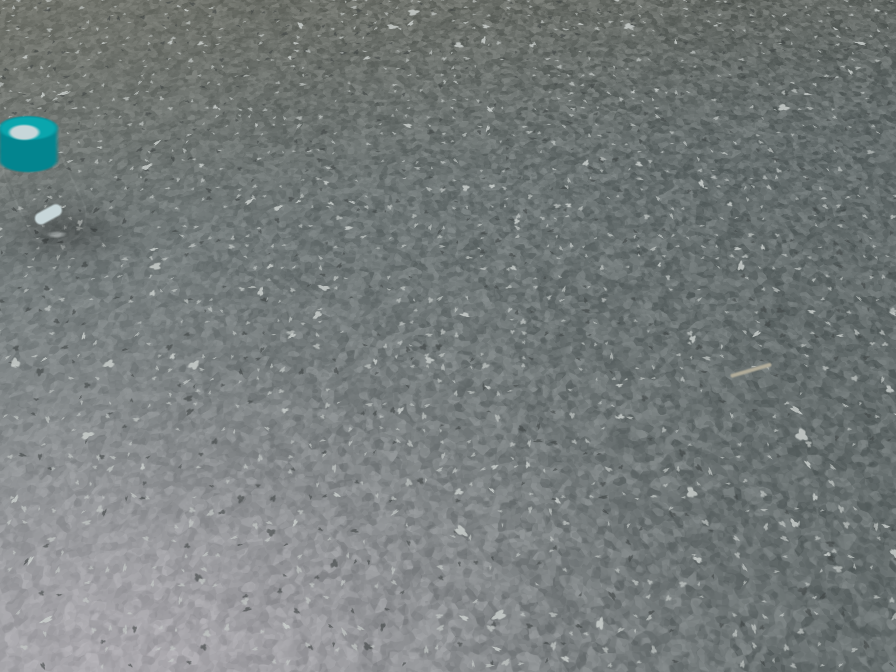
Write a Shadertoy shader that draws this texture.

```glsl
const vec3 SLATE = vec3(0.425, 0.458, 0.458);
const vec3 OLIVE = vec3(0.425, 0.435, 0.405);
const vec3 GLARE = vec3(0.225, 0.185, 0.205);
const vec3 WHITE_CHIP = vec3(0.77, 0.79, 0.78);
const vec3 DARK_CHIP = vec3(0.25, 0.27, 0.27);
const vec3 TEAL = vec3(0.01, 0.52, 0.56);
const vec3 TEAL_LIT = vec3(0.04, 0.65, 0.68);
const vec3 PLASTIC = vec3(0.78, 0.84, 0.85);
const vec3 STRAW = vec3(0.69, 0.67, 0.60);
const float SOFT = 0.0022;

vec3 hash3(vec2 cell, float seed) {
    vec3 q = fract(vec3(cell.xyx + seed * 17.3) * vec3(0.1031, 0.1030, 0.0973));
    q += dot(q, q.yxz + 33.33);
    return fract((q.xxy + q.yzz) * q.zyx);
}

vec2 rotate(vec2 v, float angle) {
    float c = cos(angle), s = sin(angle);
    return vec2(c * v.x + s * v.y, c * v.y - s * v.x);
}

// Blended cellular tone, about -0.5 to 0.5, from stretched chips
float chipTone(vec2 p, float seed) {
    vec2 cell = floor(p);
    float total = 0.0, weightSum = 0.0;
    for (int j = -1; j <= 1; j++) {
        for (int i = -1; i <= 1; i++) {
            vec2 id = cell + vec2(i, j);
            vec3 h = hash3(id, seed);
            vec2 d = rotate(p - id - h.xy, h.z * 43.0) * vec2(0.8, 1.3);
            float weight = exp(-14.0 * dot(d, d));
            total += weight * (hash3(id, seed + 5.0).x - 0.5);
            weightSum += weight;
        }
    }
    return total / (weightSum + 1e-5);
}

// Coverage of sparse angular flecks, at most one per cell
float flecks(vec2 p, float share, float size, float edge, float seed) {
    vec2 id = floor(p);
    vec3 place = hash3(id, seed);
    vec3 form = hash3(id, seed + 9.0);
    vec2 d = rotate(fract(p) - mix(vec2(0.3), vec2(0.7), place.xy), form.x * 6.283);
    d *= vec2(0.8, mix(0.9, 1.9, form.y));
    float angle = atan(d.y, d.x);
    float radius = size * mix(0.45, 1.0, form.z * form.z);
    radius *= 1.0 + 0.22 * cos(3.0 * angle + form.y * 20.0) + 0.12 * cos(5.0 * angle);
    return step(place.z, share) * (1.0 - smoothstep(-edge, edge, length(d) - radius));
}

float segmentDistance(vec2 p, vec2 a, vec2 b) {
    vec2 along = b - a;
    float t = clamp(dot(p - a, along) / dot(along, along), 0.0, 1.0);
    return length(p - a - along * t);
}

float ellipseDistance(vec2 p, vec2 radii) {
    return (length(p / radii) - 1.0) * min(radii.x, radii.y);
}

float cover(float distance) {
    return 1.0 - smoothstep(-SOFT, SOFT, distance);
}

vec3 floorColor(vec2 p) {
    // Perspective makes the chips smaller toward the top
    float depth = 1.0 - 0.35 * p.y;
    vec2 ground = vec2(p.x - 0.667, p.y) / depth + 3.0;
    float edge = 0.0018 / depth;

    // Broad light
    vec3 color = mix(SLATE, OLIVE, smoothstep(0.55, 1.05, p.y - 0.15 * p.x));
    vec2 glow = (p - vec2(0.2, -0.02)) / vec2(0.62, 0.40);
    color += GLARE * exp(-dot(glow, glow));
    color -= 0.03 * smoothstep(0.55, 1.3, p.x);
    color += 0.02 * (1.0 - smoothstep(0.0, 0.5, p.x));

    // Packed grey chips
    float tone = 0.11 * chipTone(ground * 72.0, 1.0) + 0.06 * chipTone(ground * 125.0, 2.0);
    color += tone * vec3(1.0, 0.98, 0.98) * mix(0.75, 1.1, smoothstep(0.0, 0.9, p.x));

    // Dark and white flecks
    float dark = flecks(ground * 37.0, 0.16, 0.21, edge * 37.0, 3.0);
    float small = flecks(ground * 40.0, 0.27, 0.20, edge * 40.0, 4.0);
    float large = flecks(ground * 19.0, 0.13, 0.17, edge * 19.0, 6.0);
    color = mix(color, DARK_CHIP, dark * 0.6);
    color = mix(color, WHITE_CHIP, small * 0.7);
    return mix(color, WHITE_CHIP + 0.02, large * 0.85);
}

vec3 addBottle(vec3 color, vec2 p) {
    // Clear body with a shaded base and a glint
    vec2 base = (p - vec2(0.095, 0.655)) / vec2(0.07, 0.04);
    color *= 1.0 - 0.25 * exp(-dot(base, base));
    float wall = abs(segmentDistance(p, vec2(0.05, 0.75), vec2(0.083, 0.68)) - 0.045);
    color += 0.04 * cover(wall - 0.001);
    color += 0.22 * cover(ellipseDistance(p - vec2(0.085, 0.651), vec2(0.012, 0.004)));
    float pill = segmentDistance(p, vec2(0.061, 0.675), vec2(0.083, 0.687)) - 0.009;
    color = mix(color, PLASTIC, cover(pill));

    // Teal cap with a pale disc
    vec2 q = p - vec2(0.042, 0.809);
    float side = ellipseDistance(q - vec2(0.0, clamp(q.y, -0.047, 0.0)), vec2(0.043, 0.018));
    color = mix(color, TEAL, cover(side));
    color = mix(color, TEAL_LIT, cover(ellipseDistance(q, vec2(0.042, 0.017))));
    return mix(color, PLASTIC, cover(ellipseDistance(q + vec2(0.006, 0.006), vec2(0.022, 0.011))));
}

void mainImage(out vec4 fragColor, in vec2 fragCoord) {
    vec2 p = fragCoord / iResolution.y;
    vec3 color = addBottle(floorColor(p), p);
    float straw = segmentDistance(p, vec2(1.090, 0.441), vec2(1.145, 0.457));
    color = mix(color, STRAW, cover(straw - 0.0028));
    fragColor = vec4(clamp(color, 0.0, 1.0), 1.0);
}
```
